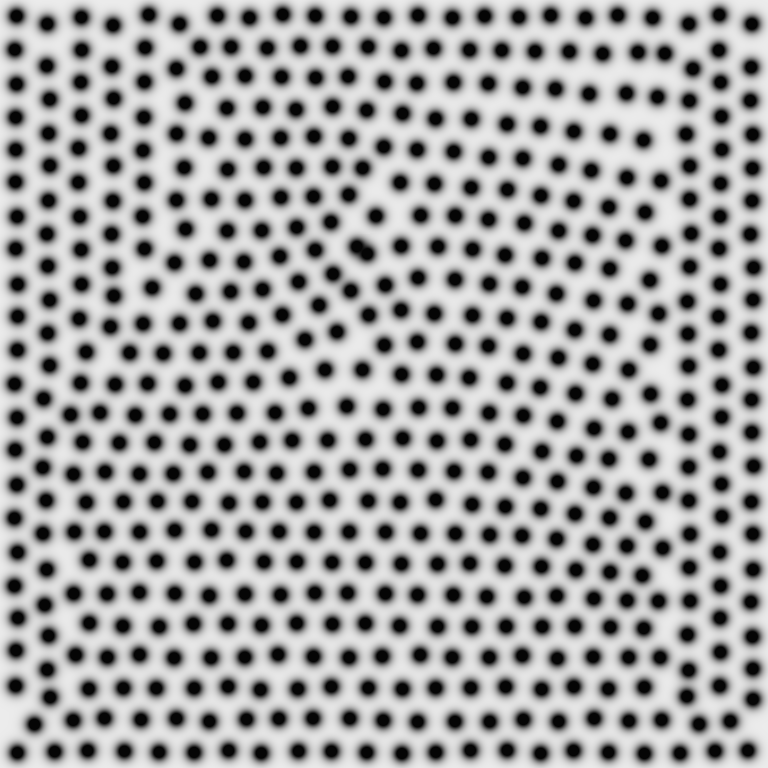
A Shadertoy shader for this pattern:

```glsl
// Soft black spots on pale grey, packed like a reaction-diffusion pattern.
// Three hexagonal grains (side columns, left rows, right rows) meet at defects;
// close pairs merge and crowded spots repel before a blurred profile is drawn.

const float INSET = 0.0208;          // wall to first spot centre
const float SPAN = 1.0 - 2.0 * INSET;
const float PITCH_EDGE = SPAN / 22.0;
const float PITCH_INNER = 0.0453;
const float OVERLAP = 0.006;         // how far grains reach into each other
const float MERGE_DIST = 0.027;
const float REPEL_DIST = 0.042;
const float MAX_PUSH = 0.014;
const float JITTER = 0.0025;
const float CORE_RADIUS = 0.0065;
const float BLUR_WIDTH = 0.00646;
const float BLUR_POWER = 1.28;
const float DARK = 0.02;
const float LIGHT = 0.925;

const int COLUMNS = 0, LEFT_ROWS = 1, RIGHT_ROWS = 2;

vec2 hash22(vec2 p) {
    vec3 a = fract(p.xyx * vec3(0.1031, 0.1030, 0.0973));
    a += dot(a, a.yzx + 33.33);
    return fract((a.xx + a.yz) * a.zy);
}

// Vertical sag of the rows, y pointing down
float bend(int g, vec2 p) {
    if (g == COLUMNS) return 0.0;
    if (g == LEFT_ROWS) {
        float band = exp(-pow(abs(p.y - 0.42) / 0.12, 2.0));
        return -0.045 * smoothstep(0.3, 0.52, p.x) * band
               - 0.009 * smoothstep(0.5, 0.75, p.y);
    }
    float fade = smoothstep(0.02, 0.2, p.y) * (1.0 - smoothstep(0.5, 0.9, p.y));
    return fade * (0.01 + 0.045 * smoothstep(0.55, 0.95, p.x));
}

// Positive inside the grain's own region
float grainDepth(int g, vec2 p) {
    float leftWidth = 0.08 + 0.16 * (1.0 - smoothstep(0.25, 0.55, p.y));
    float rightWidth = 0.115 + 0.03 * sin(3.1416 * p.y);
    float wall = max(leftWidth - p.x, p.x - 1.0 + rightWidth);
    wall = min(wall, min(p.y - 0.04, 0.91 - p.y));
    if (g == COLUMNS) return wall;
    float left = min(0.515 - 0.1 * p.y - p.x, 0.75 - p.y);
    return min(-wall, g == LEFT_ROWS ? left : -left);
}

// Lattice site of a grain near p, offset by whole rows and steps along the row
vec2 site(int g, vec2 p, int dRow, int dStep) {
    vec2 q = g == COLUMNS ? p.yx : p - vec2(0.0, bend(g, p));
    float rowPitch = SPAN / (g == LEFT_ROWS ? 24.0 : 23.0);
    float row = round((q.y - INSET) / rowPitch) + float(dRow);
    float across = INSET + row * rowPitch;
    float pitch = PITCH_EDGE;
    if (g != COLUMNS) pitch = mix(PITCH_EDGE, PITCH_INNER, smoothstep(0.02, 0.15, across));
    float phase = 0.5 * mod(row, 2.0);
    if (g == LEFT_ROWS) phase += 0.5 * smoothstep(0.3, 0.7, across);
    float n = round((q.x - 0.5) / pitch - phase) + float(dStep);
    vec2 s = vec2(0.5 + (n + phase) * pitch, across);
    if (g == COLUMNS) s = s.yx;
    else s.y += bend(g, s);
    return s + JITTER * (hash22(vec2(n + 40.0, row + 60.0 + 50.0 * float(g))) - 0.5) * 2.0;
}

bool isPlaced(int g, vec2 s) {
    vec2 fromCentre = abs(s - 0.5);
    return max(fromCentre.x, fromCentre.y) < 0.5 - INSET + 0.01
        && grainDepth(g, s) > -OVERLAP;
}

// Merge with sites of other grains and move away from crowding
vec2 relax(int g, vec2 s) {
    vec2 push = vec2(0.0);
    for (int h = 0; h < 3; h++)
    for (int j = -1; j <= 1; j++)
    for (int i = -1; i <= 1; i++) {
        vec2 other = site(h, s, j, i);
        vec2 d = other - s;
        float dist = length(d);
        if (dist > REPEL_DIST || (h == g && dist < 0.001) || !isPlaced(h, other)) continue;
        if (h != g && dist < MERGE_DIST) {
            if (h < g) return vec2(-9.0);
            push += 0.5 * d;
        } else {
            push -= d / dist * (REPEL_DIST - dist) * 0.45;
        }
    }
    vec2 moved = s + push * min(1.0, MAX_PUSH / max(length(push), 0.0001));
    return clamp(moved, INSET - 0.002, 1.0 - INSET + 0.002);
}

// 0 in the spot core, rising softly to 1
float spotProfile(float r) {
    float t = max(r - CORE_RADIUS, 0.0) / BLUR_WIDTH;
    return 1.0 - exp(-pow(t, BLUR_POWER));
}

void mainImage(out vec4 fragColor, in vec2 fragCoord) {
    vec2 p = fragCoord / iResolution.xy;
    p.y = 1.0 - p.y;
    float brightness = 1.0;
    for (int g = 0; g < 3; g++)
    for (int j = -1; j <= 1; j++)
    for (int i = -1; i <= 1; i++) {
        vec2 s = site(g, p, j, i);
        if (distance(s, p) > 0.05 || !isPlaced(g, s)) continue;
        brightness *= spotProfile(distance(p, relax(g, s)));
    }
    fragColor = vec4(vec3(mix(DARK, LIGHT, brightness)), 1.0);
}
```
